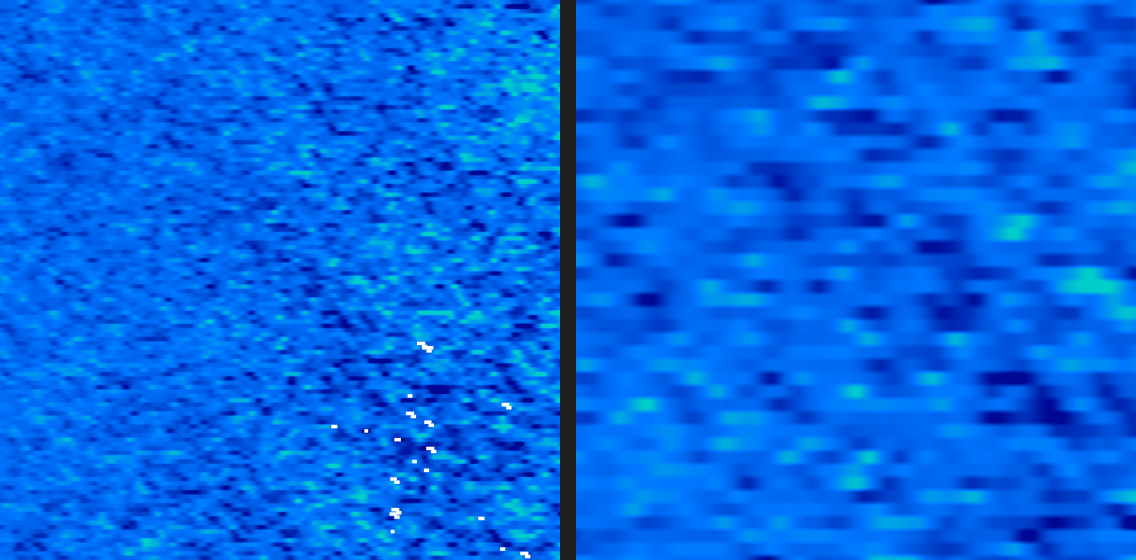
Left: the whole. Right: its middle third, enlarged.
Give the GLSL for this texture, as a Shadertoy shader.

```glsl
// Draws a blue rippled water surface of short slanted dashes with a few white glints.

const float ROWS = 128.0;                    // scan rows over the canvas height
const float DASHES = 62.0;                   // dash cells over the canvas width
const vec2 GRAIN_CELLS = vec2(46.0, 84.0);   // grain cells over the canvas
const float GRAIN_SLANT = 0.75;              // grains lean down to the right
const vec2 PATCH_CELLS = vec2(15.0, 10.0);
const float BASE_GREEN = 0.412;
const float CALM = 0.26;                     // contrast at the upper left
const float ROUGH = 0.56;                    // contrast at the lower right
const float PEAK_GREEN = 0.47;               // green level where blue is fullest
const float DEEP_BLUE = 0.55;
const float BLUE_FALL = 0.62;
const int GLINTS = 20;
const int COLUMN_GLINTS = 10;
const vec2 GLINT_HALF = vec2(0.0048, 0.0032);
const vec3 GLINT_COLOR = vec3(1.0);

float hash(vec2 p) {
    return fract(sin(dot(p, vec2(12.9898, 78.233))) * 43758.5453);
}

// Value noise centred on zero
float noise(vec2 p) {
    vec2 i = floor(p);
    vec2 f = smoothstep(0.0, 1.0, p - i);
    float low = mix(hash(i), hash(i + vec2(1, 0)), f.x);
    float high = mix(hash(i + vec2(0, 1)), hash(i + vec2(1, 1)), f.x);
    return mix(low, high, f.y) - 0.5;
}

float blob(vec2 p, vec2 center, float radius) {
    vec2 d = (p - center) / radius;
    return exp(-dot(d, d));
}

// Ripple height along one scan row
float rippleRow(float x, float row) {
    vec2 p = vec2(x, (row + 0.5) / ROWS);
    float phase = hash(vec2(row, 7.0));
    float dash = noise(vec2(x * DASHES + phase, row + 200.0));
    vec2 slanted = vec2(p.x + GRAIN_SLANT * p.y, p.y);
    float grain = noise(slanted * GRAIN_CELLS + 60.0);
    float patches = noise(slanted * PATCH_CELLS + 31.0);
    float height = 0.62 * dash + 0.85 * grain + 0.26 * patches;
    // Flatten the middle and stretch the peaks, so strong dashes stay sparse
    return height * (0.55 + 1.7 * abs(height));
}

// Broad light and dark areas
float tint(vec2 p) {
    float light = 0.10 * blob(p, vec2(0.95, 0.85), 0.16)
                + 0.04 * blob(p, vec2(0.62, 0.12), 0.14)
                + 0.02 * blob(p, vec2(0.27, 0.50), 0.15);
    float dark = 0.04 * blob(p, vec2(0.97, 0.66), 0.10)
               + 0.045 * blob(p, vec2(0.83, 0.23), 0.15)
               + 0.02 * blob(p, vec2(0.22, 0.82), 0.20);
    return light - dark;
}

// Green level sets the hue: navy, azure, then cyan
vec3 waterColor(float green) {
    float rising = mix(DEEP_BLUE, 1.0, green / PEAK_GREEN);
    float falling = 1.0 - (green - PEAK_GREEN) * BLUE_FALL;
    return vec3(0.0, green, min(rising, falling));
}

float softBox(vec2 d, vec2 halfSize, float edge) {
    vec2 s = 1.0 - smoothstep(halfSize - edge, halfSize + edge, abs(d));
    return s.x * s.y;
}

// White sparks: a loose column plus strays at the lower right
float glints(vec2 p, float edge) {
    float mask = 0.0;
    for (int i = 0; i < GLINTS; i++) {
        float k = float(i);
        vec2 h = vec2(hash(vec2(k, 3.1)), hash(vec2(k, 9.7)));
        vec2 c = i < COLUMN_GLINTS
            ? vec2(0.69 + 0.08 * h.x, 0.03 + 0.37 * h.y)
            : vec2(0.56 + 0.43 * h.x, 0.01 + 0.29 * h.y);
        c.y = (floor(c.y * ROWS) + 0.5) / ROWS;
        float size = hash(vec2(k, 5.3));
        vec2 halfSize = GLINT_HALF * vec2(0.7 + 0.9 * size, 1.0);
        mask = max(mask, softBox(p - c, halfSize, edge));
        vec2 tail = c + vec2(0.006, -0.7 / ROWS);
        mask = max(mask, step(0.6, size) * softBox(p - tail, GLINT_HALF, edge));
    }
    return mask;
}

void mainImage(out vec4 fragColor, in vec2 fragCoord) {
    vec2 p = fragCoord / iResolution.xy;

    // Blend neighbouring rows over a narrow seam
    float y = p.y * ROWS - 0.5;
    float row = floor(y);
    float seam = smoothstep(0.25, 0.75, y - row);
    float ripple = mix(rippleRow(p.x, row), rippleRow(p.x, row + 1.0), seam);

    float roughness = smoothstep(0.3, 1.15, p.x + 0.35 * (1.0 - p.y));
    float green = BASE_GREEN + tint(p) + ripple * mix(CALM, ROUGH, roughness);
    vec3 color = waterColor(clamp(green, 0.03, 0.8));

    float edge = max(0.0012, 0.7 / iResolution.y);
    color = mix(color, GLINT_COLOR, glints(p, edge));
    fragColor = vec4(color, 1.0);
}
```
